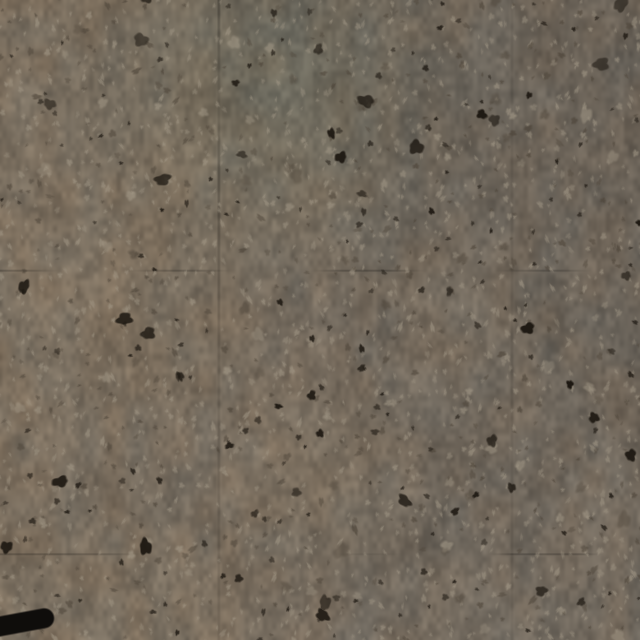
Reproduce this texture procedurally as a Shadertoy shader.

```glsl
// Worn terrazzo floor: a mottled warm grey ground scattered with dark, dim and
// pale stone chips, crossed by faint tile joints, with a dark rod in one corner.
// Chips are jittered, wobbly ellipses on hashed grids; the mottling is value noise.

const vec3 WARM_GROUND = vec3(0.484, 0.435, 0.372);
const vec3 COOL_GROUND = vec3(0.446, 0.412, 0.368);
const vec3 GREEN_STAIN = vec3(0.425, 0.425, 0.375);
const vec3 PALE_CHIP   = vec3(0.645, 0.605, 0.535);
const vec3 DIM_CHIP    = vec3(0.300, 0.265, 0.220);
const vec3 DARK_CHIP   = vec3(0.115, 0.095, 0.070);
const vec3 ROD_BLACK   = vec3(0.060, 0.052, 0.045);

// Integer hash: three values in 0..1 for a cell and a layer seed
vec3 hash3(vec2 cell, int seed) {
    uvec3 v = uvec3(ivec3(ivec2(cell), seed)) * 1664525u + 1013904223u;
    v.x += v.y * v.z; v.y += v.z * v.x; v.z += v.x * v.y;
    v ^= v >> 16u;
    v.x += v.y * v.z; v.y += v.z * v.x; v.z += v.x * v.y;
    return vec3(v >> 8u) / 16777216.0;
}

float valueNoise(vec2 p, int seed) {
    vec2 cell = floor(p), f = fract(p);
    f = f * f * (3.0 - 2.0 * f);
    float low  = mix(hash3(cell, seed).x, hash3(cell + vec2(1, 0), seed).x, f.x);
    float high = mix(hash3(cell + vec2(0, 1), seed).x, hash3(cell + vec2(1, 1), seed).x, f.x);
    return mix(low, high, f.y);
}

// Noise centred on zero
float mottle(vec2 p, vec2 frequency, int seed) {
    return valueNoise(p * frequency, seed) - 0.5;
}

// Coverage of one chip layer; spread is the range of tilt away from upright
float chips(vec2 p, float cells, float density, vec2 radii, float stretch,
            float spread, float softness, int seed) {
    vec2 home = floor(p * cells);
    float cover = 0.0;
    for (int j = -1; j <= 1; j++)
    for (int i = -1; i <= 1; i++) {
        vec2 cell = home + vec2(i, j);
        vec3 place = hash3(cell, seed);
        if (place.z > density) continue;
        vec3 shape = hash3(cell, seed + 100);
        vec2 d = p - (cell + place.xy) / cells;
        float tilt = (shape.y - 0.5) * spread;
        d = mat2(cos(tilt), -sin(tilt), sin(tilt), cos(tilt)) * d;
        float s = mix(1.0, stretch, shape.z);
        d *= vec2(s, 1.0 / s);
        float turn = atan(d.y, d.x + 1e-6);
        float wobble = 1.0 + 0.14 * cos(3.0 * turn + 40.0 * shape.x)
                           + 0.09 * cos(5.0 * turn + 25.0 * shape.z);
        float radius = mix(radii.x, radii.y, shape.x * shape.x) * wobble;
        float strength = mix(0.55, 1.0, fract(shape.z * 7.0 + shape.x));
        float edge = 1.0 - smoothstep(-softness, softness, length(d) - radius);
        cover = max(cover, edge * strength);
    }
    return cover;
}

// Soft line repeated along one axis
float joint(float x, float offset, float spacing, float width) {
    float d = abs(mod(x - offset + 0.5 * spacing, spacing) - 0.5 * spacing);
    return 1.0 - smoothstep(0.0, width, d);
}

float capsule(vec2 p, vec2 a, vec2 b, float radius) {
    vec2 ab = b - a;
    float t = clamp(dot(p - a, ab) / dot(ab, ab), 0.0, 1.0);
    return length(p - a - ab * t) - radius;
}

vec3 ground(vec2 p) {
    float drift = mottle(p, vec2(4.0), 1);
    vec3 color = mix(WARM_GROUND, COOL_GROUND, smoothstep(0.0, 0.9, p.x + 0.5 * drift));
    float stain = exp(-24.0 * dot(p - vec2(0.44, 0.88), p - vec2(0.44, 0.88)));
    color = mix(color, GREEN_STAIN, 0.6 * stain);
    color *= 1.0 - 0.07 * smoothstep(0.7, 1.5, p.x + p.y - 0.3);
    float grain = 0.10 * mottle(p, vec2(22.0, 13.0), 2)
                + 0.15 * mottle(p, vec2(65.0, 48.0), 3)
                + 0.17 * mottle(p, vec2(140.0, 95.0), 4);
    vec3 hue = vec3(0.05, 0.0, -0.05) * mottle(p, vec2(28.0, 20.0), 5);
    return color * (1.0 + grain + hue);
}

void mainImage(out vec4 fragColor, in vec2 fragCoord) {
    vec2 p = fragCoord / iResolution.y;
    vec3 color = ground(p);

    // Faint joints, worn away in places
    float wear = valueNoise(p * 7.0, 6);
    float upright = joint(p.x, 0.342, 0.458, 0.004) * mix(1.0, 0.4, step(0.6, p.x));
    float level = joint(p.y, 0.134, 0.443, 0.003) * smoothstep(0.35, 0.75, wear);
    color *= 1.0 - 0.20 * upright * (0.35 + wear) - 0.20 * level;

    // Pale flecks lean upright; larger pale and dim stones are rounder
    color = mix(color, PALE_CHIP, 0.55 * chips(p, 80.0, 0.23, vec2(0.0018, 0.0048), 1.5, 1.4, 0.0026, 10));
    color = mix(color, PALE_CHIP, 0.60 * chips(p, 19.0, 0.13, vec2(0.005, 0.010), 1.15, 6.3, 0.0030, 20));
    color = mix(color, DIM_CHIP, 0.50 * chips(p, 15.0, 0.15, vec2(0.006, 0.014), 1.2, 6.3, 0.0035, 30));
    color = mix(color, DIM_CHIP, 0.65 * chips(p, 55.0, 0.16, vec2(0.0018, 0.0055), 1.4, 6.3, 0.0025, 40));

    // Dark chips, small and large
    color = mix(color, DARK_CHIP, 0.85 * chips(p, 45.0, 0.07, vec2(0.0022, 0.0050), 1.3, 6.3, 0.0021, 50));
    color = mix(color, DARK_CHIP, chips(p, 22.0, 0.13, vec2(0.0045, 0.0110), 1.25, 6.3, 0.0022, 60));

    // Rod entering at the lower left
    float rod = capsule(p, vec2(-0.05, 0.012), vec2(0.069, 0.034), 0.0155);
    color = mix(color, ROD_BLACK, 1.0 - smoothstep(-0.002, 0.002, rod));

    fragColor = vec4(color, 1.0);
}
```
